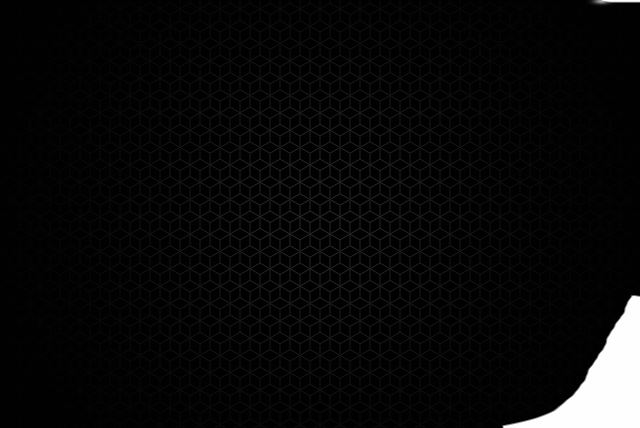
Reproduce this pattern procedurally as a Shadertoy shader.

```glsl
// Faint isometric cube lattice on black, glowing from the centre, with a torn
// white corner. Each hexagonal cell holds three crossing lines that join into
// rhombi; the tear is a curve roughened by layered sines.

const float CELLS_ACROSS = 32.0;
const float LINE_HALF_WIDTH = 0.021;   // in cells
const float ROW_OFFSET = -0.14;        // in cells, from the canvas centre
const vec3 BLACK = vec3(0.004);
const vec3 LINE_GREY = vec3(0.175);
const vec3 PAPER_WHITE = vec3(0.995);

// Offset from the nearest point of a triangular lattice with unit spacing
vec2 hexCell(vec2 p) {
    vec2 size = vec2(1.0, sqrt(3.0));
    vec2 a = mod(p + 0.5 * size, size) - 0.5 * size;
    vec2 b = mod(p, size) - 0.5 * size;
    return dot(a, a) < dot(b, b) ? a : b;
}

// Distance to the three lines through the corners of a hexagonal cell
float cubeEdgeDistance(vec2 cell) {
    vec2 q = abs(cell);
    return min(q.x, abs(dot(q, vec2(0.5, -0.5 * sqrt(3.0)))));
}

float coverage(float signedDistance, float softness) {
    return clamp(0.5 - signedDistance / softness, 0.0, 1.0);
}

float roughness(float t) {
    return sin(t * 115.0) + 0.5 * sin(t * 247.0 + 1.3) + 0.25 * sin(t * 530.0);
}

// Signed distance to the lower right tear, negative inside the white
float cornerTear(vec2 uv) {
    float foot = 0.11 * exp(-60.0 * uv.y);
    float edge = 0.871 + 0.565 * uv.y - foot + 0.0014 * roughness(uv.y);
    float slope = 0.565 + 60.0 * foot;
    float side = (edge - uv.x) / sqrt(1.0 + slope * slope);
    float crest = uv.y - 0.207 + 0.15 * abs(uv.x - 0.991);
    return max(max(side, 0.786 - uv.x), crest);
}

// Soft white sliver along the top edge; depth is measured down from the top
float topSliver(float x, float depth, float softness) {
    float reach = 0.0035 * smoothstep(0.925, 0.955, x);
    float sliver = coverage(depth - reach, softness) * smoothstep(0.925, 0.945, x);
    vec2 q = (vec2(x, depth) - vec2(0.94, 0.002)) / vec2(0.012, 0.004);
    return max(sliver, 0.65 * exp(-dot(q, q)));
}

void mainImage(out vec4 fragColor, in vec2 fragCoord) {
    float pixel = 1.0 / iResolution.x;
    vec2 uv = fragCoord * pixel;
    float height = iResolution.y * pixel;
    vec2 centred = uv - 0.5 * vec2(1.0, height);

    // Cube lattice, dimming away from the centre
    vec2 p = centred * CELLS_ACROSS - vec2(0.0, ROW_OFFSET);
    float edge = cubeEdgeDistance(hexCell(p));
    float line = coverage(edge - LINE_HALF_WIDTH, CELLS_ACROSS * pixel);
    float glow = exp(-11.0 * dot(centred, centred));
    vec3 color = BLACK + LINE_GREY * line * glow;

    // White tears
    float softness = max(pixel, 0.003);
    float paper = coverage(cornerTear(uv), softness);
    paper = max(paper, topSliver(uv.x, height - uv.y, softness));
    fragColor = vec4(mix(color, PAPER_WHITE, paper), 1.0);
}
```
